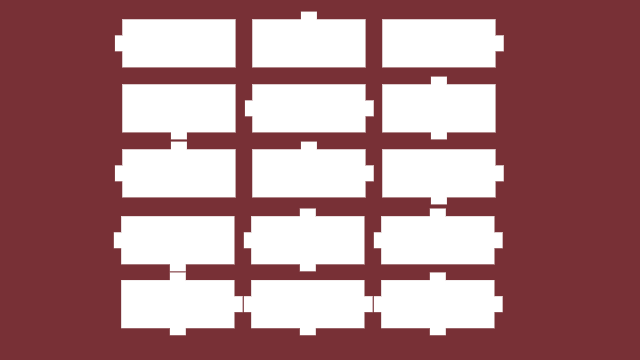
This pattern is drawn by a Shadertoy shader. Its source:

```glsl
// A 3 by 5 grid of white plates on flat maroon, each with square tabs on some edges.
// Every plate is a union of box distances; a four-bit mask per plate picks its tabs,
// so the grid runs through all fifteen non-empty tab combinations.

// Lengths are in units of 1/432 of the canvas height, measured from its centre.
const float UNITS = 432.0;
const vec3 GROUND = vec3(0.47, 0.19, 0.21);
const vec3 PLATE = vec3(1.0);
const int COLUMNS = 3;
const int ROWS = 5;
const int UPPER_ROWS = 3;                        // rows above the small step in the grid
const vec2 UPPER_START = vec2(-169.3, 164.0);    // centre of the first upper plate
const vec2 LOWER_START = vec2(-170.6, -72.3);    // centre of the first lower plate
const vec2 UPPER_PITCH = vec2(156.0, 78.0);
const vec2 LOWER_PITCH = vec2(156.0, 76.7);
const vec2 PLATE_HALF = vec2(68.0, 28.9);
const vec2 TAB_REACH = vec2(9.3, 8.8);           // how far a tab sticks out
const vec2 TAB_NUDGE = vec2(0.5, 0.4);           // slight shift right and up
const float TAB_HALF_WIDTH = 9.6;

// Tab bits: 1 left, 2 right, 4 top, 8 bottom; listed row by row from the top.
const int TABS[15] = int[15](
    1, 4, 2,
    8, 3, 12,
    5, 6, 10,
    9, 13, 7,
    14, 11, 15);

float boxDistance(vec2 p, vec2 halfSize) {
    vec2 d = abs(p) - halfSize;
    return length(max(d, 0.0)) + min(max(d.x, d.y), 0.0);
}

// Each tab is a box centred on its edge, so half of it lies inside the plate.
float plateDistance(vec2 p, int tabs) {
    float d = boxDistance(p, PLATE_HALF);
    for (int side = 0; side < 4; side++) {
        if (((tabs >> side) & 1) == 0) continue;
        bool sideways = side < 2;
        vec2 axis = sideways ? vec2(1.0, 0.0) : vec2(0.0, 1.0);
        float direction = (side == 1 || side == 2) ? 1.0 : -1.0;
        vec2 centre = axis * (direction * PLATE_HALF + TAB_NUDGE);
        vec2 halfSize = mix(vec2(TAB_HALF_WIDTH), TAB_REACH, axis);
        d = min(d, boxDistance(p - centre, halfSize));
    }
    return d;
}

vec2 plateCentre(int column, int row) {
    bool upper = row < UPPER_ROWS;
    vec2 start = upper ? UPPER_START : LOWER_START;
    vec2 pitch = upper ? UPPER_PITCH : LOWER_PITCH;
    int localRow = upper ? row : row - UPPER_ROWS;
    return start + pitch * vec2(float(column), -float(localRow));
}

void mainImage(out vec4 fragColor, in vec2 fragCoord) {
    float pixel = UNITS / iResolution.y;
    vec2 p = (fragCoord - 0.5 * iResolution.xy) * pixel;

    // Union of all plates
    float d = UNITS;
    for (int row = 0; row < ROWS; row++) {
        for (int column = 0; column < COLUMNS; column++) {
            int tabs = TABS[row * COLUMNS + column];
            d = min(d, plateDistance(p - plateCentre(column, row), tabs));
        }
    }

    // One-pixel edge smoothing
    float coverage = clamp(0.5 - d / pixel, 0.0, 1.0);
    fragColor = vec4(mix(GROUND, PLATE, coverage), 1.0);
}
```
